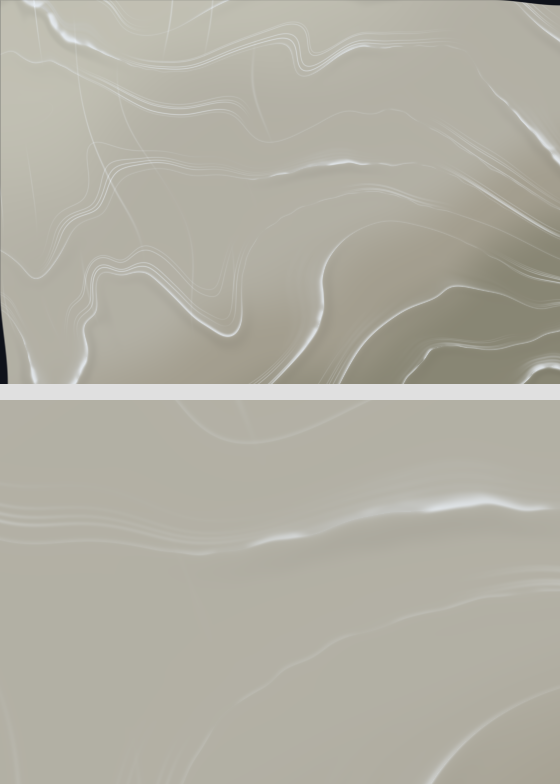
Top, the full canvas; bottom, a detail of the centre.
A WebGL 2 fragment shader for this texture:

```glsl
#version 300 es
precision highp float;
// Glossy cream liquid with sparse pale folds converging toward the right side.
// Folds are repeated contours of one warped fan-shaped field; each fades in and
// out, with ragged core, one-sided sheen, fine strands and rare bright knots.
uniform vec2 u_resolution;
out vec4 fragColor;

vec2 latticeGradient(vec2 cell) {
    float angle = 6.2832 * fract(sin(dot(cell, vec2(127.1, 311.7))) * 43758.5);
    return vec2(cos(angle), sin(angle));
}

float noise(vec2 p) {
    vec2 i = floor(p), f = p - i;
    vec2 u = f * f * f * (f * (f * 6.0 - 15.0) + 10.0);
    vec2 e = vec2(0.0, 1.0);
    float bottom = mix(dot(latticeGradient(i), f),
                       dot(latticeGradient(i + e.yx), f - e.yx), u.x);
    float top = mix(dot(latticeGradient(i + e.xy), f - e.xy),
                    dot(latticeGradient(i + e.yy), f - e.yy), u.x);
    return mix(bottom, top, u.y);
}

vec2 noise2(vec2 p) {
    return vec2(noise(p + 3.7), noise(p + 21.4));
}

// Fan of directions around a point beyond the right edge, stirred by noise
float flow(vec2 p) {
    vec2 q = p + 0.36 * noise2(p * 1.3);
    q += 0.09 * noise2(q * 3.3 + 4.0);
    float crumple = smoothstep(-0.05, 0.3, noise(p * 1.7 + 52.3));
    q += 0.07 * crumple * noise2(q * 6.0 + 9.0);
    float fan = atan(q.y - 0.68, 1.95 - q.x);
    return 1.5 * fan + 0.6 * noise(q * 1.7 + 12.6);
}

float line(float dist, float width) {
    float w = max(width, 0.6 / u_resolution.y);
    return exp(-dist * dist / (w * w));
}

// x: bright core and strands, y: sheen, z: shadow beside the fold
vec3 folds(vec2 p) {
    const float delta = 0.002, count = 4.0;
    float f = flow(p);
    vec2 slope = vec2(flow(p + vec2(delta, 0.0)), flow(p + vec2(0.0, delta))) - f;
    float steepness = count * max(length(slope) / delta, 0.25);
    float level = floor(f * count + 0.5);
    float offset = f * count - level;
    float inside = smoothstep(0.5, 0.3, abs(offset));

    // Strength swells, knots and fades along each fold; some stretches are torn
    float along = noise(p * 2.1 + level * 7.3);
    float swell = smoothstep(-0.12, 0.4, along);
    float knot = smoothstep(0.2, 0.45, along);
    float torn = smoothstep(0.0, 0.22, noise(p * 2.3 + level * 3.9));
    float dist = offset / steepness + 0.006 * torn * noise(p * 27.0);
    float beads = mix(1.0, smoothstep(-0.3, 0.1, noise(p * 24.0 + 5.0)), torn);
    float width = 0.0016 + 0.0024 * swell + 0.006 * knot;
    float core = line(dist, width * (dist > 0.0 ? 1.4 : 0.6))
               * mix(0.12, 0.9, swell) * beads;

    // Thin parallel strands, pinched together where the field is steep
    float bundle = smoothstep(0.0, 0.3, noise(p * 1.8 + 40.0 + level * 5.1));
    float strands = 0.0;
    for (int i = 1; i <= 4; i++) {
        float k = float(i);
        float place = 0.07 * k + 0.03 * sin(k * 4.1 + level * 2.0);
        strands += line((offset - place) / steepness, 0.0018) * (0.55 - 0.09 * k);
    }

    // Feathered sheen drawn out along the flow
    float silk = 0.7 + 1.1 * noise(vec2(f * 55.0, (p.x + p.y) * 2.5));
    float sheen = dist > 0.0 ? silk * exp(-dist / (0.006 + 0.012 * swell + 0.025 * knot))
                             : exp(dist / 0.0025);
    float shadow = line(dist + 0.018, 0.014);
    return vec3(core + strands * bundle, sheen * mix(0.06, 0.65, swell),
                shadow * swell) * inside;
}

// Faint hanging threads on the left that cross the main direction
float threads(vec2 p) {
    float x = (p.x + 0.22 * p.y + 0.16 * noise(p * 2.0 + 30.0)) * 9.0;
    float offset = x - floor(x + 0.5);
    float strength = smoothstep(0.0, 0.3, noise(vec2(floor(x + 0.5) * 3.3, p.y * 2.4)));
    float area = smoothstep(0.85, 0.5, p.x) * smoothstep(0.1, 0.3, p.y);
    return line(offset / 9.0, 0.0025) * strength * area;
}

// Beige ramp from the lit upper left to the dim lower right
vec3 liquid(vec2 p, vec2 uv) {
    float t = 0.42 * uv.x + 0.58 * (1.0 - uv.y);
    t += 0.12 * noise(p * 1.6 + 8.3) + 0.03 * noise(p * 4.0 + 2.7);
    vec3 c = mix(vec3(0.755, 0.75, 0.70), vec3(0.70, 0.69, 0.645),
                 smoothstep(0.17, 0.40, t));
    c = mix(c, vec3(0.64, 0.62, 0.56), smoothstep(0.56, 0.73, t));
    return mix(c, vec3(0.535, 0.525, 0.455), smoothstep(0.73, 0.86, t));
}

void main() {
    vec2 uv = gl_FragCoord.xy / u_resolution;
    vec2 p = gl_FragCoord.xy / u_resolution.y;

    vec3 fold = folds(p);
    vec3 color = liquid(p, uv) * (1.0 - 0.05 * fold.z);
    color = mix(color, vec3(0.79, 0.80, 0.80), clamp(fold.y, 0.0, 1.0));
    color = mix(color, vec3(0.90, 0.92, 0.94), min(fold.x + 0.35 * threads(p), 1.0));

    // Dark slivers where the liquid ends: lower left and upper right
    float leftRim = 0.014 * smoothstep(0.25, 0.0, uv.y) - uv.x;
    float topRim = 0.014 * smoothstep(0.88, 1.0, uv.x) - (1.0 - uv.y);
    float rim = smoothstep(-0.002, 0.002, max(leftRim, topRim));
    color = mix(color, vec3(0.06, 0.07, 0.10), rim);
    fragColor = vec4(color, 1.0);
}
```
